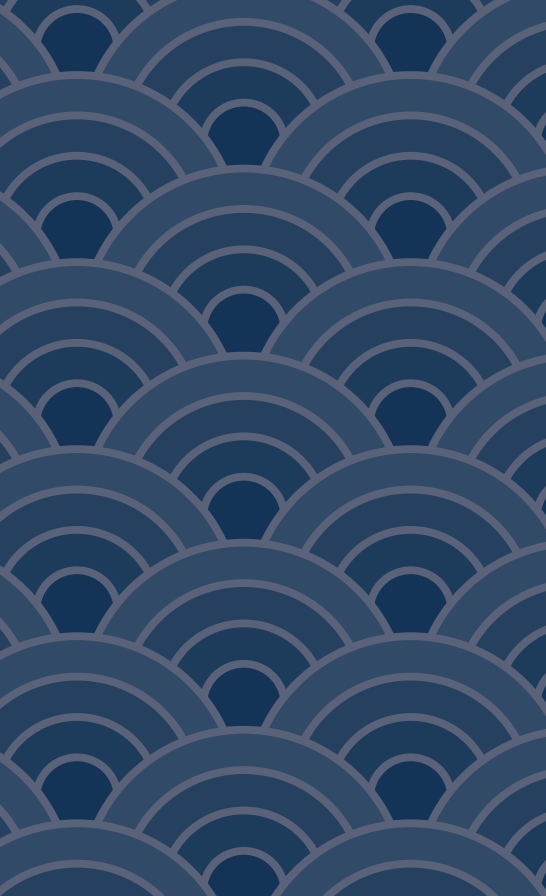
Give the GLSL for this pattern, as a Shadertoy shader.

```glsl
// Overlapping wave scales: staggered rows of concentric discs, lower rows in front.
// Each pixel composites the few rows that can reach it, back to front, painting
// every ring as a line-coloured disc with a slightly smaller filled disc on top.

// Lengths are fractions of the canvas height.
const vec2  ANCHOR       = vec2(0.0859, 0.7357); // centre of one reference scale
const float COLUMN_STEP  = 0.1862;               // sideways shift between rows
const float ROW_STEP     = 0.10439;              // drop between rows
const float SCALE_RADIUS = 0.1849;
const float RING_SPACING = 0.04505;
const float LINE_WIDTH   = 0.0087;

const int RINGS = 4;
const int ROWS_IN_REACH = 5;

const vec3 LINE_COLOR = vec3(0.350, 0.385, 0.475);
const vec3 RING_COLORS[RINGS] = vec3[RINGS](
    vec3(0.188, 0.290, 0.402),   // outer band
    vec3(0.148, 0.256, 0.376),
    vec3(0.115, 0.230, 0.355),
    vec3(0.075, 0.200, 0.340));  // core

// Antialiased coverage from a signed distance (negative inside).
float coverage(float signedDist, float pixelSize) {
    return clamp(0.5 - signedDist / pixelSize, 0.0, 1.0);
}

// Offset from the nearest scale centre in the given row; odd rows are staggered.
vec2 scaleOffset(vec2 p, float row) {
    float period = 2.0 * COLUMN_STEP;
    float x = p.x - ANCHOR.x - mod(row, 2.0) * COLUMN_STEP;
    x = mod(x + COLUMN_STEP, period) - COLUMN_STEP;
    return vec2(x, p.y - ANCHOR.y + row * ROW_STEP);
}

// Paints one scale over the colour below it, from the outer ring inward.
vec3 paintScale(vec3 color, float centreDist, float pixelSize) {
    for (int i = 0; i < RINGS; i++) {
        float edgeDist = centreDist - SCALE_RADIUS + float(i) * RING_SPACING;
        color = mix(color, LINE_COLOR, coverage(edgeDist, pixelSize));
        color = mix(color, RING_COLORS[i], coverage(edgeDist + LINE_WIDTH, pixelSize));
    }
    return color;
}

void mainImage(out vec4 fragColor, in vec2 fragCoord) {
    float pixelSize = 1.0 / iResolution.y;
    vec2 p = fragCoord * pixelSize;

    // Row numbers grow downward, so later rows cover earlier ones.
    float firstRow = floor((ANCHOR.y - p.y) / ROW_STEP) - 2.0;
    vec3 color = RING_COLORS[0];
    for (int i = 0; i < ROWS_IN_REACH; i++) {
        vec2 offset = scaleOffset(p, firstRow + float(i));
        color = paintScale(color, length(offset), pixelSize);
    }
    fragColor = vec4(color, 1.0);
}
```
